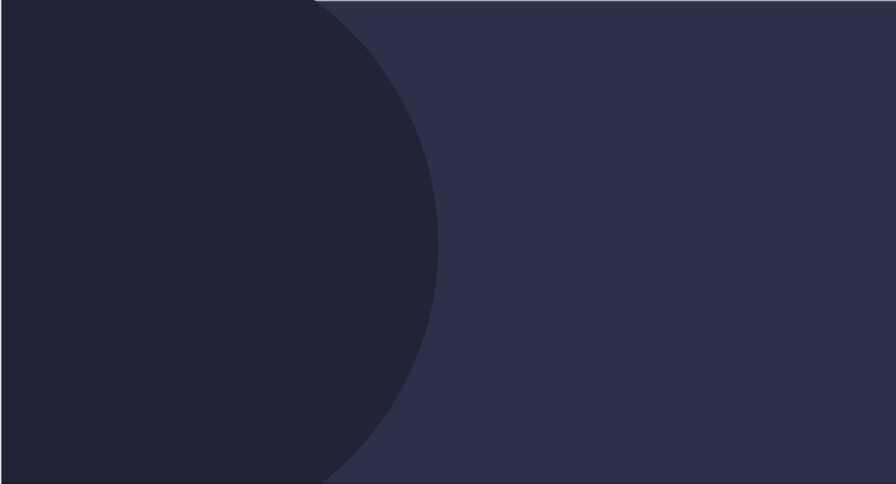
A Shadertoy shader for this background:

```glsl
const vec3 SLATE = vec3(0.172, 0.188, 0.285);
const vec3 NIGHT = vec3(0.130, 0.140, 0.210);
const vec3 PALE = vec3(0.68, 0.69, 0.74);
const vec3 WHITE = vec3(0.92, 0.93, 0.95);

// Signed distance to a circle
float circleDistance(vec2 p, vec2 center, float radius) {
    return length(p - center) - radius;
}

// Coverage of a shape, smoothed over one pixel
float coverage(float dist, float pixel) {
    return clamp(0.5 - dist / pixel, 0.0, 1.0);
}

void mainImage(out vec4 fragColor, in vec2 fragCoord) {
    // Units of the canvas height
    float pixel = 1.0 / iResolution.y;
    vec2 p = fragCoord * pixel;

    // Field with a pale hairline along the top
    float topLine = coverage(1.0 - 0.0026 - p.y, pixel);
    vec3 color = mix(SLATE, PALE, topLine);

    // Large dark disc
    float disc = circleDistance(p, vec2(0.280, 0.495), 0.6256);
    color = mix(color, NIGHT, coverage(disc, pixel));

    // Shaded bottom rim and bright left rim
    color *= 1.0 - 0.2 * coverage(p.y - 0.0035, pixel);
    color = mix(color, WHITE, coverage(p.x - 0.0028, pixel));

    fragColor = vec4(color, 1.0);
}
```
